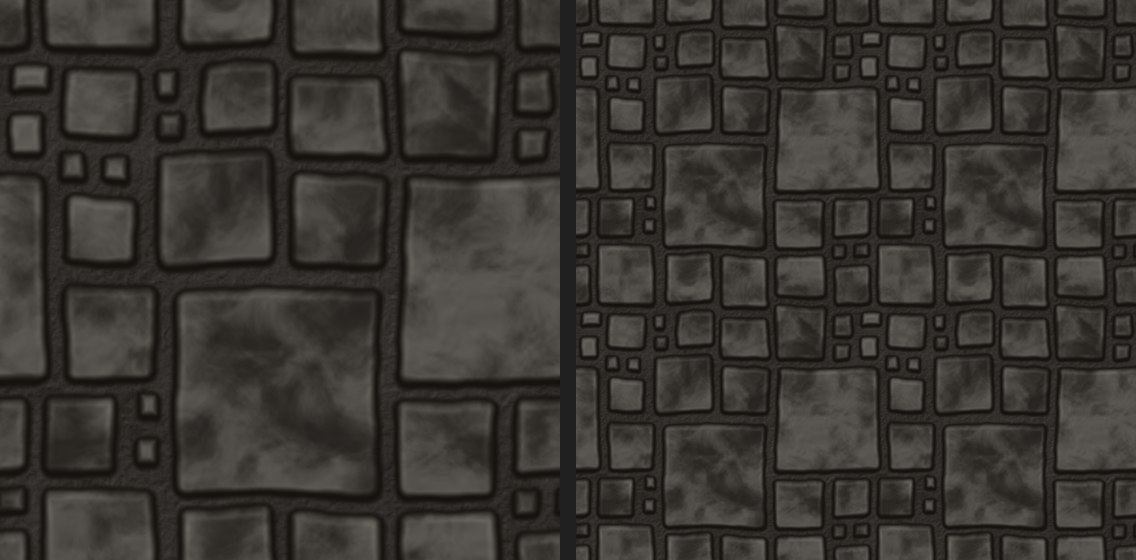
Left: one tile. Right: repeated 2 by 2.
Reproduce this texture procedurally as a Shadertoy shader.

```glsl
#define STONE_LIGHT vec3(0.338, 0.328, 0.306)
#define STONE_STAIN vec3(0.165, 0.154, 0.138)
#define MORTAR      vec3(0.188, 0.176, 0.164)
#define GROOVE      vec3(0.086, 0.072, 0.058)
#define INSET       0.0125
#define CORNER      0.017
#define WOBBLE      0.006
#define TILT        0.014
#define GRIT        0.60
#define CREASE      0.50
#define RIM         0.050

// A square tiling of 2x2 and 1x1 cells that repeats every five units
const float PERIOD = 5.0;

float hash(vec2 p) {
    return fract(sin(dot(p, vec2(127.1, 311.7))) * 43758.5453);
}

vec2 hash2(float seed) {
    return vec2(hash(vec2(seed, 3.0)), hash(vec2(seed, 17.0)));
}

// Exact remainder of whole numbers, safe against rounding in the division
vec2 wrap(vec2 i, float n) {
    return i - n * floor((i + 0.5) / n);
}

// Value noise with n cells across the canvas, wrapping at the edges
float noise(vec2 uv, float n) {
    vec2 p = uv * n, i = floor(p), f = p - i;
    f = f * f * f * (f * (f * 6.0 - 15.0) + 10.0);
    vec2 a = wrap(i, n), b = wrap(i + 1.0, n);
    return mix(mix(hash(a), hash(vec2(b.x, a.y)), f.x),
               mix(hash(vec2(a.x, b.y)), hash(b), f.x), f.y);
}

float fbm(vec2 uv, float n, int octaves) {
    float sum = 0.0, total = 0.0, amp = 1.0;
    for (int i = 0; i < octaves; i++) {
        sum += amp * noise(uv + 0.137 * float(i), n);
        total += amp;
        amp *= 0.55;
        n *= 2.0;
    }
    return sum / total;
}

vec2 noise2(vec2 uv, float n) {
    return vec2(noise(uv, n), noise(uv + 0.43, n)) - 0.5;
}

float roundBox(vec2 q, vec2 halfSize) {
    float r = min(CORNER, 0.4 * min(halfSize.x, halfSize.y));
    q = abs(q) - halfSize + r;
    return length(max(q, 0.0)) + min(max(q.x, q.y), 0.0) - r;
}

// Finds the stone of this cell: offset from its centre, half size and seed
void findStone(vec2 uv, out vec2 q, out vec2 halfSize, out float seed) {
    vec2 p = uv * PERIOD, unit = floor(p);
    float k = wrap(vec2(unit.x - 2.0 * unit.y), PERIOD).x;
    bool isSmall = k == 2.0;
    vec2 corner = unit - vec2(k == 1.0 || k == 4.0, k > 2.0);
    vec2 id = wrap(corner, PERIOD), local = p - corner;
    vec2 lo = vec2(0.0), hi = vec2(isSmall ? 1.0 : 2.0);
    seed = id.x + 7.0 * id.y + (isSmall ? 40.0 : 0.0);

    // Cut some cells into four uneven, staggered parts
    bool quartered = isSmall ? id.y > 3.5 : abs(id.y - 1.5) > 1.0;
    if (quartered) {
        vec2 r = hash2(seed);
        float cutX = 0.40 + 0.20 * r.x, cutY = 0.36 + 0.10 * r.y;
        float right = step(cutX * hi.x, local.x);
        vec2 cut = hi * vec2(cutX, mix(cutY, 1.0 - cutY, right));
        vec2 side = vec2(right, step(cut.y, local.y));
        lo = side * cut;
        hi = mix(cut, hi, side);
        seed += dot(side, vec2(51.0, 97.0));
    }
    // Trim squares off long parts
    for (int i = 0; i < 2; i++) {
        vec2 d = hi - lo;
        float m = min(d.x, d.y);
        if (max(d.x, d.y) > 1.35 * m) {
            vec2 axis = d.x > d.y ? vec2(1, 0) : vec2(0, 1);
            float cut = dot(axis, hash(vec2(seed, 5.0)) > 0.5 ? hi - m : lo + m);
            bool upper = dot(axis, local) > cut;
            if (upper) lo = mix(lo, vec2(cut), axis);
            else hi = mix(hi, vec2(cut), axis);
            seed += upper ? 13.0 : 29.0;
        }
    }
    // Seat a nearly square stone somewhere in the part
    vec2 d = hi - lo;
    float gap = INSET * PERIOD;
    halfSize = 0.5 * min(d, vec2(1.12 * min(d.x, d.y))) - gap * (1.0 + 0.6 * hash2(seed + 0.5));
    vec2 room = 0.5 * d - halfSize - gap;
    q = (local - 0.5 * (lo + hi) - room * (2.0 * hash2(seed + 0.25) - 1.0)) / PERIOD;
    halfSize /= PERIOD;
}

void mainImage(out vec4 fragColor, in vec2 fragCoord) {
    // The shift lets the canvas edges run through stones, not along joints
    vec2 uv = fragCoord / iResolution.xy + 0.1;
    vec2 bent = uv + TILT * noise2(uv, 5.0) + WOBBLE * noise2(uv, 24.0);
    vec2 q, halfSize;
    float seed;
    findStone(bent, q, halfSize, seed);
    bool hasStone = min(halfSize.x, halfSize.y) > 0.014;
    float edge = hasStone ? roundBox(q, halfSize) : 1.0;
    float raised = hasStone ? roundBox(q - vec2(0.0, 0.004), halfSize) : 1.0;

    // Pitted mortar, lit from the upper left
    vec2 pits = uv + 0.008 * noise2(uv, 60.0);
    float grit = fbm(pits, 85.0, 3) - fbm(pits + vec2(-0.003, 0.004), 85.0, 3);
    vec3 mortar = MORTAR * (1.0 + GRIT * grit + 0.2 * (noise(uv, 12.0) - 0.5));

    // Cloudy stone with soft creases
    vec2 grain = uv + hash2(seed) + 0.035 * noise2(uv, 13.0);
    float cloud = fbm(grain, 12.0, 5);
    float crease = fbm(grain, 17.0, 3) - fbm(grain + vec2(-0.003, 0.007), 17.0, 3);
    vec3 stone = mix(STONE_STAIN, STONE_LIGHT, smoothstep(0.16, 0.74, cloud));
    stone *= 1.0 + CREASE * crease + 0.10 * (hash(vec2(seed, 9.0)) - 0.5);

    // Worn rim, brightest along the top
    float top = smoothstep(-1.0, 1.0, q.y / max(halfSize.y, 0.01));
    float rim = exp(-pow((edge + 0.014) / 0.005, 2.0));
    stone += RIM * rim * (0.35 + 0.65 * top);

    // Dark groove between stone and mortar
    vec3 color = mix(GROOVE, mortar, smoothstep(0.0, INSET, edge));
    color = mix(color, stone, smoothstep(0.002, -0.013, raised));
    fragColor = vec4(color, 1.0);
}
```
